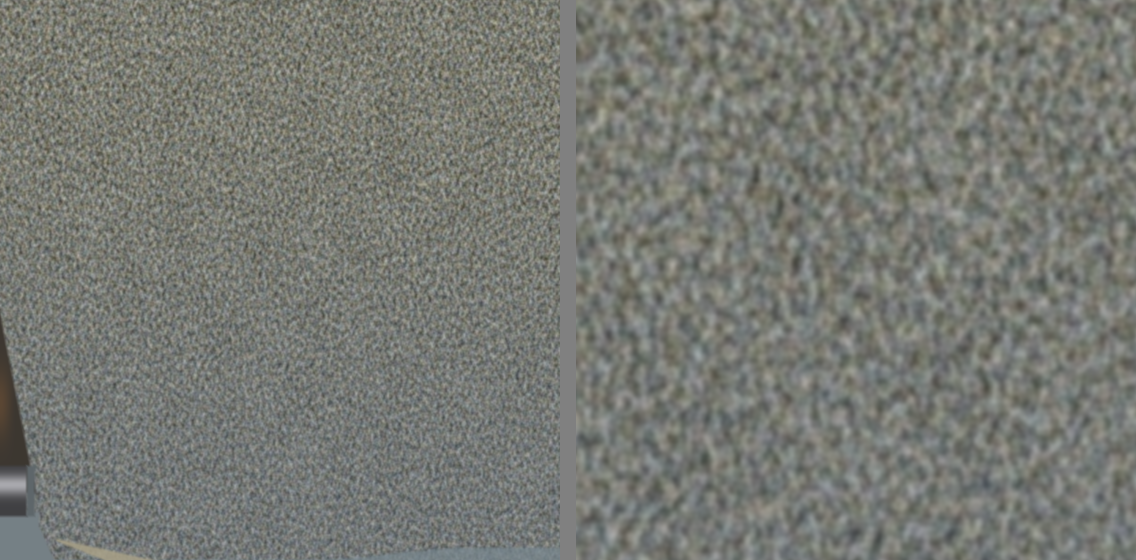
Left: the whole. Right: its middle third, enlarged.
Reproduce this texture procedurally as a Shadertoy shader.

```glsl
const vec3 FELT_TOP = vec3(0.480, 0.482, 0.442);
const vec3 FELT_BOTTOM = vec3(0.452, 0.468, 0.466);
const vec3 SHADOW_BROWN = vec3(0.235, 0.215, 0.190);
const vec3 METAL_DARK = vec3(0.25, 0.25, 0.26);
const vec3 METAL_LIGHT = vec3(0.66, 0.66, 0.68);
const vec3 BASE_GREY = vec3(0.46, 0.50, 0.52);
const vec3 TRIM_CREAM = vec3(0.66, 0.63, 0.53);
const vec3 FLOOR_BLUE = vec3(0.47, 0.53, 0.56);

const vec2 FIBRE_SCALE = vec2(150.0, 92.0);  // cells per canvas, across and along
const float FIBRE_TILT = 0.38;
const float FIBRE_CONTRAST = 0.165;
const float FINE_SCALE = 205.0;
const float FINE_CONTRAST = 0.09;
const float CLOUD_SCALE = 13.0;
const float CLOUD_CONTRAST = 0.035;
const float TINT_SCALE = 75.0;
const float TINT_CONTRAST = 0.055;
const float EDGE_SOFTNESS = 0.004;

// Unit gradient from an integer hash of the cell
vec2 cellGradient(vec2 cell) {
    uvec2 q = uvec2(ivec2(cell)) * uvec2(1597334673u, 3812015801u);
    uint h = (q.x ^ q.y) * 1597334673u;
    h = (h ^ (h >> 15)) * 2246822519u;
    h ^= h >> 13;
    float angle = float(h & 65535u) / 65536.0 * 6.28319;
    return vec2(cos(angle), sin(angle));
}

float gradientNoise(vec2 p) {
    vec2 cell = floor(p);
    vec2 f = p - cell;
    vec2 u = f * f * f * (f * (f * 6.0 - 15.0) + 10.0);
    vec2 e = vec2(1.0, 0.0);
    float a = dot(cellGradient(cell), f);
    float b = dot(cellGradient(cell + e.xy), f - e.xy);
    float c = dot(cellGradient(cell + e.yx), f - e.yx);
    float d = dot(cellGradient(cell + e.xx), f - e.xx);
    return mix(mix(a, b, u.x), mix(c, d, u.x), u.y);
}

vec2 rotate(vec2 p, float angle) {
    float c = cos(angle), s = sin(angle);
    return vec2(c * p.x - s * p.y, s * p.x + c * p.y);
}

// Coverage of the side where the signed distance is negative
float cover(float dist) {
    return 1.0 - smoothstep(-EDGE_SOFTNESS, EDGE_SOFTNESS, dist);
}

// Short crossing fibres over fine grain and faint clouds
float feltGrain(vec2 p) {
    float leftFibre = gradientNoise(rotate(p, FIBRE_TILT) * FIBRE_SCALE + 17.3);
    float rightFibre = gradientNoise(rotate(p, -FIBRE_TILT) * FIBRE_SCALE + 251.7);
    float fine = gradientNoise(p * FINE_SCALE + 91.1);
    float cloud = gradientNoise(p * CLOUD_SCALE + 5.4)
                + 0.6 * gradientNoise(p * CLOUD_SCALE * 2.7 + 33.8);
    return FIBRE_CONTRAST * (leftFibre + rightFibre)
         + FINE_CONTRAST * fine + CLOUD_CONTRAST * cloud;
}

// Weak warm-cool and green-magenta speckle
vec3 feltTint(vec2 p) {
    float warm = gradientNoise(p * TINT_SCALE + 403.2);
    float green = gradientNoise(p * TINT_SCALE * 1.2 + 612.9);
    return TINT_CONTRAST * (warm * vec3(0.7, 0.1, -1.0) + green * vec3(-0.4, 0.35, -0.2));
}

vec3 felt(vec2 p) {
    vec3 color = mix(FELT_BOTTOM, FELT_TOP, smoothstep(0.0, 0.9, p.y));
    float strength = mix(0.82, 1.08, smoothstep(0.1, 0.9, p.y));
    return color + strength * (feltGrain(p) + feltTint(p));
}

// Dark side, metal rod and pale trim in the lower left corner
vec3 addCorner(vec3 color, vec2 p) {
    float sideEdge = p.x - 0.20 * (0.44 - p.y);
    color = mix(color, FLOOR_BLUE, 0.7 * cover(p.y - 0.022 * smoothstep(0.55, 0.85, p.x)));

    float trimTop = p.y - 0.038 + 0.22 * (p.x - 0.10);
    float trimBottom = 0.030 - 0.40 * (p.x - 0.11) - p.y;
    color = mix(color, TRIM_CREAM, 0.85 * cover(max(trimTop, trimBottom)) * cover(0.10 - p.x));

    float brownGlow = exp(-pow((p.y - 0.28) / 0.06, 2.0)) * (1.0 - smoothstep(0.0, 0.03, p.x));
    vec3 side = SHADOW_BROWN + brownGlow * vec3(0.12, 0.06, 0.01);
    color = mix(color, side, cover(sideEdge) * cover(0.12 - p.y));

    float base = max(p.y - 0.085, p.x - 0.070 - 0.45 * max(0.06 - p.y, 0.0));
    color = mix(color, BASE_GREY, cover(base));

    float across = (p.y - 0.123) / 0.045;
    float shine = exp(-pow((across - 0.25) / 0.4, 2.0));
    vec3 metal = mix(METAL_DARK, METAL_LIGHT, shine);
    float rod = max(abs(p.y - 0.123) - 0.045, p.x - 0.048);
    color = mix(color, metal, cover(rod));
    float cap = max(abs(p.y - 0.123) - 0.045, abs(p.x - 0.055) - 0.007);
    return mix(color, BASE_GREY * 0.8, cover(cap));
}

void mainImage(out vec4 fragColor, in vec2 fragCoord) {
    vec2 p = fragCoord / iResolution.y;
    vec3 color = addCorner(felt(p), p);
    fragColor = vec4(clamp(color, 0.0, 1.0), 1.0);
}
```
